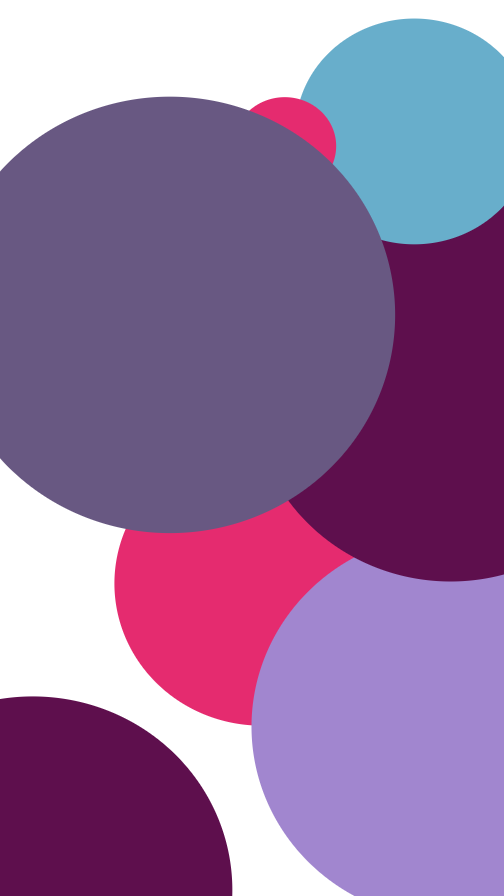
Reproduce this background procedurally as a WebGL 2 fragment shader.

```glsl
#version 300 es
precision highp float;
// Overlapping flat discs, slightly wider than tall, on a white ground.
// Each disc is an ellipse distance turned into smooth coverage, and the
// discs are painted from back to front in units of the canvas width.

uniform vec2 u_resolution;
out vec4 outColor;

// Palette
const vec3 WHITE    = vec3(1.0);
const vec3 PINK     = vec3(0.898, 0.169, 0.435);
const vec3 LAVENDER = vec3(0.631, 0.525, 0.812);
const vec3 PLUM     = vec3(0.369, 0.059, 0.302);
const vec3 SKY      = vec3(0.408, 0.682, 0.796);
const vec3 SLATE    = vec3(0.408, 0.345, 0.510);

// Disc radii (horizontal, vertical)
const vec2 HUGE_RADII   = vec2(0.447, 0.433);
const vec2 LARGE_RADII  = vec2(0.396, 0.384);
const vec2 MEDIUM_RADII = vec2(0.292, 0.282);
const vec2 SKY_RADII    = vec2(0.236, 0.224);
const vec2 SMALL_RADII  = vec2(0.102, 0.097);

// Approximate signed distance to an axis-aligned ellipse
float ellipseDistance(vec2 p, vec2 radii) {
    float k = length(p / radii);
    return k * (k - 1.0) / max(length(p / (radii * radii)), 1e-4);
}

// Paints one disc over the colour below, with a one-pixel soft edge
void paintDisc(inout vec3 color, vec2 p, vec2 center, vec2 radii, vec3 tint) {
    float d = ellipseDistance(p - center, radii);
    float coverage = clamp(0.5 - d * u_resolution.x, 0.0, 1.0);
    color = mix(color, tint, coverage);
}

void main() {
    vec2 p = gl_FragCoord.xy / u_resolution.x;
    vec3 color = WHITE;

    // Lower group
    paintDisc(color, p, vec2(0.065, 0.012), LARGE_RADII, PLUM);
    paintDisc(color, p, vec2(0.519, 0.620), MEDIUM_RADII, PINK);
    paintDisc(color, p, vec2(0.895, 0.336), LARGE_RADII, LAVENDER);

    // Upper group
    paintDisc(color, p, vec2(0.894, 1.008), LARGE_RADII, PLUM);
    paintDisc(color, p, vec2(0.822, 1.517), SKY_RADII, SKY);
    paintDisc(color, p, vec2(0.565, 1.488), SMALL_RADII, PINK);
    paintDisc(color, p, vec2(0.337, 1.153), HUGE_RADII, SLATE);

    outColor = vec4(color, 1.0);
}
```
